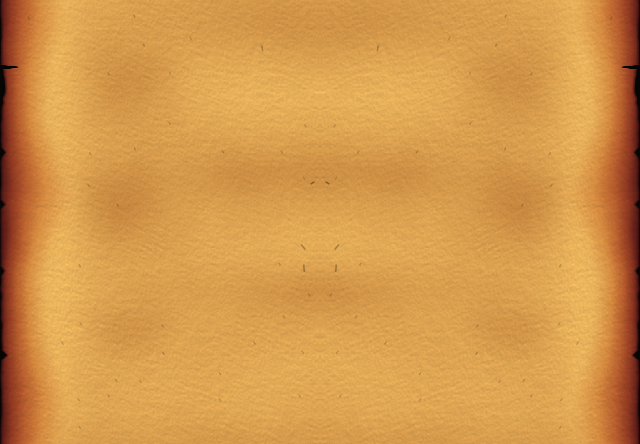
Write a WebGL 1 fragment shader that draws this texture.

```glsl
precision highp float;
// Mirrored sheet of golden parchment with grain, soft stains and burnt, torn sides.
uniform vec2 u_resolution;

float hash(vec2 p) {
  vec3 q = fract(vec3(p.xyx) * 0.1031);
  q += dot(q, q.yzx + 33.33);
  return fract((q.x + q.y) * q.z);
}

float noise(vec2 p) {
  vec2 i = floor(p), f = fract(p);
  f = f * f * (3.0 - 2.0 * f);
  return mix(mix(hash(i), hash(i + vec2(1.0, 0.0)), f.x),
             mix(hash(i + vec2(0.0, 1.0)), hash(i + vec2(1.0)), f.x), f.y);
}

float fbm(vec2 p) {
  float sum = 0.0, amp = 0.5;
  for (int i = 0; i < 4; i++) {
    sum += amp * noise(p);
    p = mat2(0.8, 0.6, -0.6, 0.8) * p * 2.03 + 7.3;
    amp *= 0.5;
  }
  return sum;
}

// Soft elliptical spot
float spot(vec2 p, vec2 centre, vec2 size) {
  vec2 d = (p - centre) / size;
  return exp(-dot(d, d));
}

float bump(float y, float centre, float size) {
  float d = (y - centre) / size;
  return exp(-d * d);
}

// Leathery relief: slanted short wrinkles over fine pores
float relief(vec2 p) {
  vec2 q = mat2(0.9, -0.43, 0.43, 0.9) * p + 0.012 * noise(p * 14.0);
  return 0.6 * noise(q * vec2(75.0, 150.0)) + 0.4 * noise(p * 230.0 + 11.0);
}

// Short dark scratch with tapered ends
float scratch(vec2 p, vec2 centre, vec2 along) {
  vec2 d = p - centre;
  float t = clamp(dot(d, along) / dot(along, along), -1.0, 1.0);
  return 1.0 - smoothstep(0.0005, 0.0028, length(d - along * t));
}

// Depth of the black torn margin at height y
float tearDepth(float y) {
  float depth = 0.001 + 0.004 * noise(vec2(y * 60.0, 3.0)) * noise(vec2(y * 13.0, 8.0));
  vec4 nicks = max(1.0 - abs(y - vec4(0.657, 0.54, 0.39, 0.2)) / 0.011, 0.0);
  depth += dot(nicks, vec4(0.008, 0.009, 0.007, 0.012));
  float slit = smoothstep(0.843, 0.848, y) * (1.0 - smoothstep(0.850, 0.854, y));
  float strip = smoothstep(0.745, 0.79, y) * (1.0 - smoothstep(0.838, 0.852, y));
  return depth + 0.036 * slit + 0.007 * strip * (0.7 + 0.6 * noise(vec2(y * 90.0, 1.0)));
}

void main() {
  float aspect = u_resolution.x / u_resolution.y;
  vec2 uv = gl_FragCoord.xy / u_resolution;
  vec2 p = vec2(abs(uv.x - 0.5) * aspect, uv.y);
  float edge = 0.5 * aspect - p.x;
  float cloud = fbm(p * 5.0 + 2.0) - 0.47;

  // Golden ground with broad light and dark stains
  float light = 0.10 * cloud;
  light -= 0.075 * spot(p, vec2(0.44, 0.81), vec2(0.10, 0.09));
  light -= 0.085 * spot(p, vec2(0.46, 0.53), vec2(0.09, 0.09));
  light -= 0.065 * spot(p, vec2(0.42, 0.25), vec2(0.10, 0.06));
  light -= 0.055 * spot(p, vec2(0.0, 0.61), vec2(0.30, 0.05));
  light -= 0.065 * spot(p, vec2(0.0, 0.34), vec2(0.28, 0.05));
  light -= 0.065 * spot(p, vec2(0.0, 0.95), vec2(0.34, 0.07));
  light -= 0.045 * bump(p.y, 0.0, 0.05);
  light += 0.04 * spot(p, vec2(0.0, 0.78), vec2(0.28, 0.07));
  light += 0.04 * spot(p, vec2(0.0, 0.17), vec2(0.30, 0.07));
  light += 0.03 * spot(p, vec2(0.0, 0.47), vec2(0.20, 0.07));
  light += 0.05 * bump(edge, 0.13, 0.06);
  vec3 color = vec3(0.863, 0.635, 0.315) + light * vec3(0.8, 1.0, 0.65);

  // Burn ramp, its reach varying with height
  float reach = 0.80 + 0.48 * bump(p.y, 0.56, 0.12)
              + 0.40 * bump(p.y, 0.08, 0.13) + 0.35 * bump(p.y, 0.97, 0.12);
  float b = edge / reach + 0.035 * cloud * (1.0 - smoothstep(0.05, 0.14, edge));
  vec3 burn = mix(vec3(0.34, 0.10, 0.09), vec3(0.56, 0.22, 0.13), smoothstep(0.0, 0.026, b));
  burn = mix(burn, vec3(0.72, 0.37, 0.18), smoothstep(0.018, 0.054, b));
  burn = mix(burn, vec3(0.83, 0.53, 0.24), smoothstep(0.042, 0.088, b));
  color = mix(burn, color, smoothstep(0.065, 0.135, b));

  // Embossed grain, lit from above
  float emboss = relief(p) - relief(p + vec2(0.0015, 0.0035));
  color *= 1.0 + emboss * (0.11 + 0.05 * noise(p * 9.0));
  color *= 1.0 + 0.035 * (hash(floor(p * 356.0)) - 0.5);

  // Small scattered pits, one candidate per cell
  vec2 cell = floor(p * 16.0);
  vec2 seat = (cell + 0.25 + 0.5 * vec2(hash(cell), hash(cell + 41.0))) / 16.0;
  float pit = step(0.78, hash(cell + 83.0)) * scratch(p, seat, vec2(0.0012, 0.002));
  float marks = 0.35 * pit;
  marks += 0.7 * scratch(p, vec2(0.017, 0.588), vec2(0.003, -0.002));
  marks += 0.55 * scratch(p, vec2(0.038, 0.444), vec2(0.004, 0.005));
  marks += 0.55 * scratch(p, vec2(0.036, 0.396), vec2(0.0005, 0.007));
  marks += 0.5 * scratch(p, vec2(0.130, 0.891), vec2(0.001, 0.005));
  color *= 1.0 - 0.5 * min(marks, 1.0);

  // Charred rim and black torn margin
  float gap = edge - tearDepth(p.y);
  color *= 1.0 - 0.4 * (1.0 - smoothstep(0.0, 0.007, gap));
  float soft = 0.8 / u_resolution.y;
  color = mix(vec3(0.03, 0.02, 0.02), color, smoothstep(-soft, soft, gap));
  gl_FragColor = vec4(clamp(color, 0.0, 1.0), 1.0);
}
```
